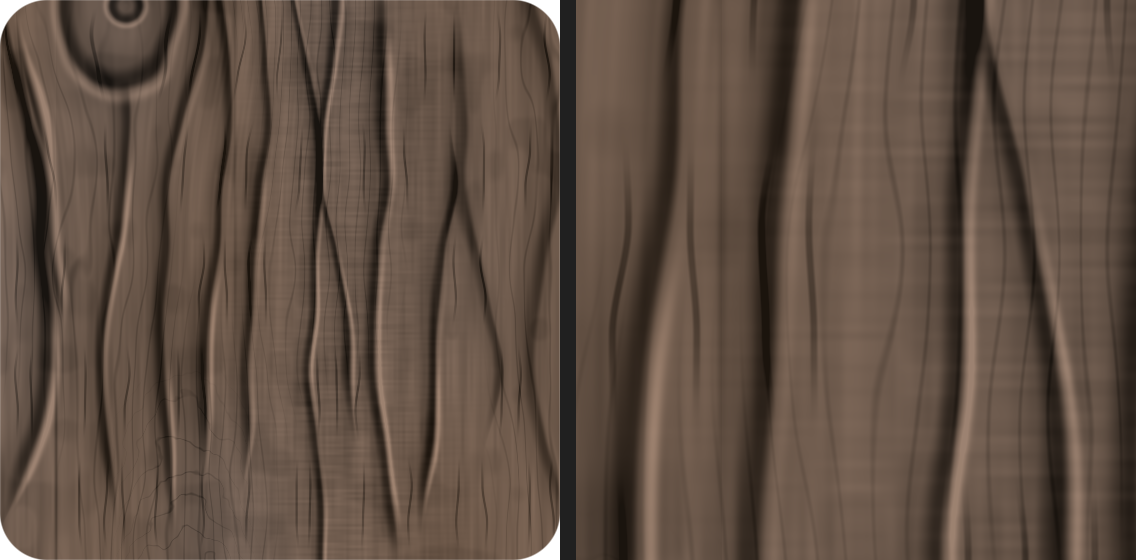
Left: the whole. Right: its middle third, enlarged.
This texture is drawn by a WebGL 1 fragment shader. Its source:

```glsl
precision highp float;
// Weathered brown wood: vertical carved grooves, fine grain and a knot, on a rounded tile.
uniform vec2 u_resolution;

const vec3 DARK_WOOD = vec3(0.22, 0.18, 0.15);
const vec3 LIGHT_WOOD = vec3(0.54, 0.45, 0.39);
const vec2 KNOT_CENTER = vec2(0.215, 0.99);
const vec2 KNOT_RADIUS = vec2(0.10, 0.145);
const int GROOVES = 12;

float hash(vec2 p) {
  vec3 q = fract(p.xyx * 0.1031);
  q += dot(q, q.yzx + 33.33);
  return fract((q.x + q.y) * q.z);
}

float noise(vec2 p) {
  vec2 i = floor(p), f = fract(p);
  f = f * f * (3.0 - 2.0 * f);
  vec2 e = vec2(0.0, 1.0);
  return mix(mix(hash(i), hash(i + e.yx), f.x),
             mix(hash(i + e.xy), hash(i + e.yy), f.x), f.y);
}

float fbm(vec2 p) {
  float sum = 0.0, amp = 0.5;
  for (int i = 0; i < 4; i++) {
    sum += amp * noise(p);
    p = p * 2.03 + 17.7;
    amp *= 0.5;
  }
  return sum;
}

// Thin line wherever v crosses a half integer.
float contour(float v, float width) {
  return 1.0 - smoothstep(0.0, width, abs(fract(v) - 0.5));
}

float bell(float d, float width) {
  return exp(-d * d / (width * width));
}

// Relief shading across an edge: soft shade, dark cut, then a lit lip.
float carve(float d, float width, float gloss) {
  float cut = smoothstep(-2.6 * width, 0.0, d) * (1.0 - smoothstep(0.2 * width, 1.4 * width, d));
  float shade = bell(d + 1.5 * width, 3.6 * width);
  float lip = bell(d - 2.0 * width, 0.75 * width);
  return gloss * lip - 0.62 * cut - 0.27 * shade;
}

// One meandering groove that tapers out at both ends.
float groove(vec2 p, float id) {
  float top = mix(0.75, 1.7, hash(vec2(id, 3.0)));
  float bottom = mix(-0.6, 0.5, hash(vec2(id, 7.0)));
  float taper = smoothstep(bottom, bottom + 0.16, p.y) * (1.0 - smoothstep(top - 0.16, top, p.y));
  float center = (id + 0.2 + 0.6 * hash(vec2(id, 11.0))) / float(GROOVES);
  center += 0.10 * (noise(vec2(p.y * 2.8, id * 5.3)) - 0.5);
  center += 0.016 * (noise(vec2(p.y * 9.0, id * 9.1)) - 0.5);
  float soft = step(0.68, hash(vec2(id, 19.0)));
  float width = mix(0.0045, 0.0085, hash(vec2(id, 23.0))) * (1.0 + 0.5 * soft);
  width *= (0.35 + 0.65 * taper) * mix(0.65, 1.3, noise(vec2(p.y * 6.0, id * 3.7)));
  float gloss = 0.65 * smoothstep(0.2, 0.75, noise(vec2(p.y * 5.0, id * 7.9)));
  return taper * carve(p.x - center, width, gloss * (1.0 - 0.75 * soft)) * (1.0 - 0.3 * soft);
}

// Short hairline cracks, at most one in each tall cell.
float cracks(vec2 p, vec2 cells) {
  vec2 g = p * cells, id = floor(g), f = fract(g);
  float x = mix(0.25, 0.75, hash(id)) + 0.25 * (noise(vec2(g.y * 3.0, id.x)) - 0.5);
  float reach = smoothstep(0.05, 0.4, f.y) * (1.0 - smoothstep(0.6, 0.95, f.y));
  return step(0.6, hash(id + 41.0)) * reach * (1.0 - smoothstep(0.02, 0.075, abs(f.x - x)));
}

// Fine fibres, woven scratches, growth lines and stains.
float grain(vec2 p) {
  float t = 0.28 * (fbm(p * vec2(9.0, 2.5)) - 0.47);
  t += 0.17 * (noise(p * vec2(70.0, 3.0)) - 0.5);
  t += 0.13 * (noise(p * vec2(190.0, 9.0)) - 0.5);
  float weave = bell(p.x - 0.62, 0.16);
  t += 0.15 * weave * (noise(p * vec2(22.0, 210.0)) - 0.5);
  float warp = fbm(p * vec2(4.0, 1.3) + 5.0);
  float patches = smoothstep(0.35, 0.65, noise(p * vec2(5.0, 1.5) + 9.0));
  t -= 0.20 * max(patches, smoothstep(0.85, 0.93, p.x)) * contour(p.x * 42.0 + warp * 9.0, 0.11);
  float bend = (p.x - 0.33) / 0.07;
  float arches = bell(bend, 1.2) * (1.0 - smoothstep(0.2, 0.38, p.y));
  t -= 0.24 * arches * contour(p.y * 17.0 + bend * bend + 3.0 * fbm(p * 12.0), 0.07);
  t -= 0.10 * smoothstep(0.6, 0.85, noise(p * vec2(26.0, 17.0)));
  return t - 0.42 * cracks(p, vec2(24.0, 5.0));
}

// Slight tone steps between boards, with a dark seam at each step.
float boards(vec2 p) {
  float t = 0.03 - 0.07 * step(0.1, p.x) + 0.06 * step(0.42, p.x) - 0.04 * step(0.71, p.x);
  float seams = bell(p.x - 0.1, 0.003) * (1.0 - smoothstep(0.3, 0.45, p.y));
  seams += 0.5 * bell(p.x - 0.42, 0.003) * smoothstep(0.3, 0.5, p.y);
  return t - 0.4 * seams;
}

void main() {
  vec2 p = gl_FragCoord.xy / u_resolution;
  vec2 fromKnot = p - KNOT_CENTER;
  float rimDistance = (length(fromKnot / KNOT_RADIUS) - 1.0) * KNOT_RADIUS.x;
  rimDistance += 0.025 * (noise(p * 13.0) - 0.5);

  // Grooves bow out around the knot and stop at its rim.
  vec2 q = p - vec2(0.5 * fromKnot.x * bell(length(fromKnot), 0.22), 0.0);
  float relief = 0.0;
  for (int i = 0; i < GROOVES; i++) relief += groove(q, float(i));
  relief *= smoothstep(-0.01, 0.03, rimDistance);
  relief += carve(rimDistance, 0.009, 0.4);
  relief += carve(length(fromKnot - vec2(0.01, 0.0)) - 0.025, 0.006, 0.45);

  float tone = clamp(0.68 + boards(p) + grain(q) + relief, -0.38, 1.22);
  vec3 wood = mix(DARK_WOOD, LIGHT_WOOD, tone);
  wood += vec3(0.012, 0.0, -0.012) * (2.0 * noise(p * vec2(5.0, 2.0) + 31.0) - 1.0);

  // White outside the rounded corners.
  vec2 corner = max(abs(p - 0.5) - 0.415, 0.0);
  float edge = 1.0 / u_resolution.y;
  float outside = smoothstep(-edge, edge, length(corner) - 0.085);
  gl_FragColor = vec4(mix(wood, vec3(1.0), outside), 1.0);
}
```
